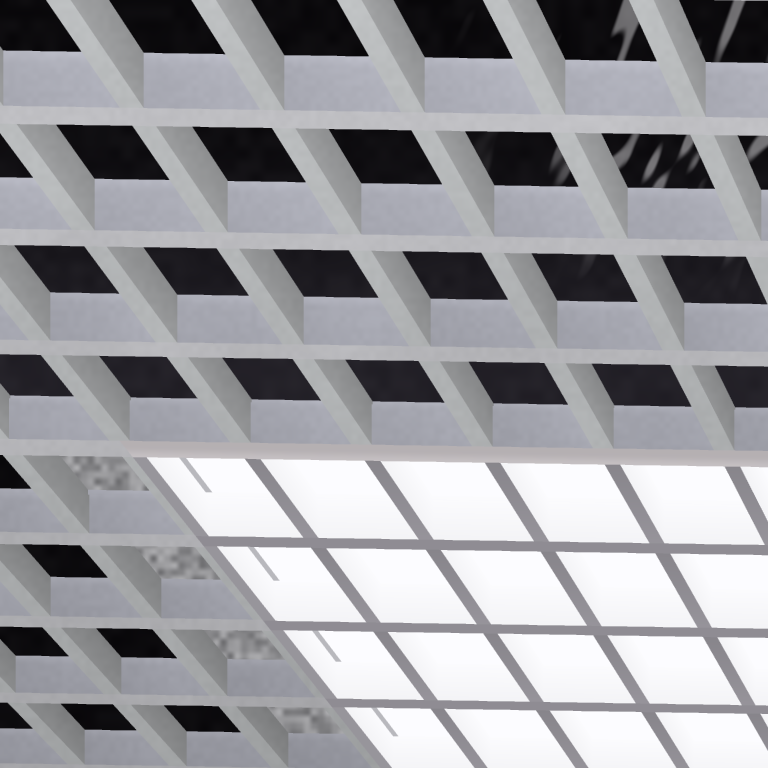
Reproduce this pattern procedurally as a Shadertoy shader.

```glsl
// Grid projection, y pointing down, canvas units
const vec2 ORIGIN = vec2(0.1797, 0.1523);
const vec2 COLUMN_STEP = vec2(0.1823, 0.0029);
const vec2 ROW_STEP = vec2(0.1253, 0.1777);
const float PERSPECTIVE = 0.0542;
const float WALL_HEIGHT = 0.074;
const float WALL_TAPER = 0.03;

// Half widths of the slat undersides, in cells
const vec2 SLAT_HALF = vec2(0.085, 0.07);
const vec2 LAMP_SLAT_HALF = vec2(0.065, 0.058);
const float LAMP_COLUMN = -2.0;
const float LAMP_ROW = 3.0;
const float LAMP_FRAME_HALF = 0.115;
const float LAMP_HEAD_HALF = 0.085;

const vec3 SLAT = vec3(0.725, 0.735, 0.74);
const vec3 CROSS_SLAT = vec3(0.75, 0.75, 0.765);
const vec3 SIDE_WALL = vec3(0.585, 0.59, 0.595);
const vec3 BACK_WALL = vec3(0.69, 0.695, 0.735);
const vec3 VOID_DARK = vec3(0.045, 0.04, 0.05);
const vec3 VOID_HAZE = vec3(0.16, 0.15, 0.18);
const vec3 LAMP = vec3(0.99, 0.99, 1.0);
const vec3 LAMP_SLAT = vec3(0.56, 0.55, 0.575);
const vec3 LAMP_HEAD = vec3(0.71, 0.69, 0.70);
const int SAMPLES = 3;
const float FILTER_WIDTH = 1.3;

float hash(vec2 p) {
    p = fract(p * vec2(0.1031, 0.1197));
    p += dot(p, p.yx + 33.33);
    return fract((p.x + p.y) * p.x * 7.31);
}

float noise(vec2 p) {
    vec2 i = floor(p), f = fract(p);
    f = f * f * (3.0 - 2.0 * f);
    return mix(mix(hash(i), hash(i + vec2(1, 0)), f.x),
               mix(hash(i + vec2(0, 1)), hash(i + 1.0), f.x), f.y);
}

// Inverse perspective: canvas point to (column, row)
vec2 toGrid(vec2 p) {
    vec2 r = p - ORIGIN;
    vec2 k = ROW_STEP - PERSPECTIVE * p;
    return vec2(r.x * k.y - k.x * r.y, COLUMN_STEP.x * r.y - COLUMN_STEP.y * r.x)
         / (COLUMN_STEP.x * k.y - k.x * COLUMN_STEP.y);
}

// Space above the grid: haze, faint fittings, diffuser beside the lamp
vec3 voidColor(vec2 p, vec2 cell) {
    float haze = smoothstep(0.1, 0.5, p.y) * (1.0 - step(LAMP_ROW, cell.y));
    vec3 color = mix(VOID_DARK, VOID_HAZE, haze * 0.8);
    float fittings = smoothstep(0.6, 0.85, noise(p * vec2(55.0, 28.0) + p.yx * 20.0));
    float corner = smoothstep(0.55, 0.85, p.x) * (1.0 - smoothstep(0.2, 0.4, p.y));
    color += 0.4 * fittings * corner + 0.03 * (noise(p * 60.0) - 0.5);
    if (cell.y >= LAMP_ROW && cell.x == LAMP_COLUMN - 1.0)
        color = vec3(0.43, 0.43, 0.44) + 0.25 * noise(p * 110.0);
    return color;
}

vec3 ceiling(vec2 p) {
    vec2 g = toGrid(p);
    vec2 cell = floor(g), f = g - cell;
    vec2 line = floor(g + 0.5), away = abs(g - line);
    bool inLamp = cell.x >= LAMP_COLUMN && cell.y >= LAMP_ROW;

    // Slat widths, with a heavier frame around the lamp
    vec2 halfWidth = inLamp ? LAMP_SLAT_HALF : SLAT_HALF;
    bool frame = inLamp && line.x == LAMP_COLUMN;
    bool head = line.y == LAMP_ROW;
    if (frame) halfWidth.x = LAMP_FRAME_HALF;
    if (head) halfWidth.y = LAMP_HEAD_HALF;

    float light = mix(1.03, 0.86, p.y) + 0.04 * (noise(p * 9.0) - 0.5)
                + 0.03 * (noise(p * 130.0) - 0.5);
    bool overLamp = head && g.x > LAMP_COLUMN;

    // Undersides
    if (away.y < halfWidth.y) {
        if (overLamp) return LAMP_HEAD + 0.06 * smoothstep(-0.03, 0.085, g.y - LAMP_ROW);
        return inLamp ? LAMP_SLAT : CROSS_SLAT * light;
    }
    if (away.x < halfWidth.x)
        return frame ? LAMP_SLAT * 1.06 : inLamp ? LAMP_SLAT * (0.94 + 0.12 * f.y) : SLAT * light;

    // Walls: distance down to each slat, relative to the wall height
    vec2 drop = toGrid(p + vec2(0.0, WALL_HEIGHT - WALL_TAPER * p.y)) - g;
    float toSide = (f.x - halfWidth.x) / max(-drop.x, 1e-4);
    float toBack = (1.0 - halfWidth.y - f.y) / max(drop.y, 1e-4);
    float height = min(toSide, toBack);

    if (inLamp) {
        bool bracket = cell.x == LAMP_COLUMN && f.y < 0.45 && abs(toSide - 1.05) < 0.1;
        if (bracket) return vec3(0.72, 0.72, 0.74);
        return LAMP * (height < 1.0 ? 0.965 + 0.03 * height : 1.0);
    }
    if (height > 1.0) return voidColor(p, cell);
    if (toSide < toBack) return SIDE_WALL * light * (1.05 - 0.1 * height);
    float rim = smoothstep(0.75, 1.0, height);
    return BACK_WALL * light * (0.94 + 0.07 * f.x + 0.05 * rim);
}

void mainImage(out vec4 fragColor, in vec2 fragCoord) {
    vec3 sum = vec3(0.0);
    for (int j = 0; j < SAMPLES; j++)
        for (int i = 0; i < SAMPLES; i++) {
            vec2 jitter = (vec2(i, j) + 0.5) / float(SAMPLES) - 0.5;
            vec2 p = (fragCoord + jitter * FILTER_WIDTH) / iResolution.xy;
            sum += ceiling(vec2(p.x, 1.0 - p.y));
        }
    fragColor = vec4(sum / float(SAMPLES * SAMPLES), 1.0);
}
```
